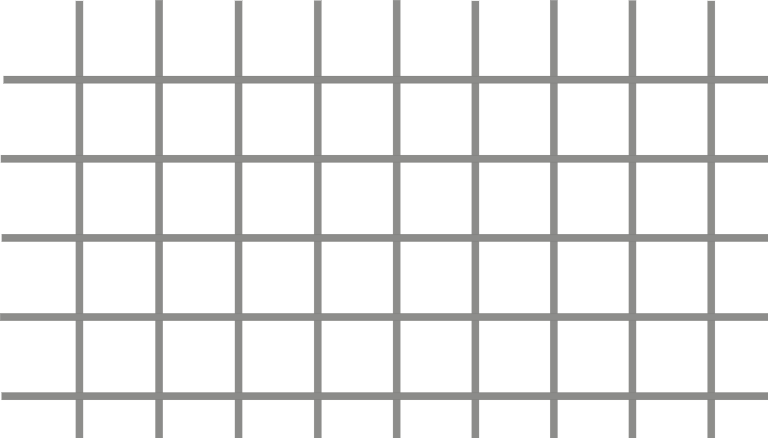
Give the GLSL for this pattern, as a WebGL 2 fragment shader.

```glsl
#version 300 es
precision highp float;
// Square grid of grey bars on white, with slightly uneven spacing and ragged left ends.

#define PITCH 0.1030        // distance between bars, in canvas widths
#define HALF_WIDTH 0.0049   // half the thickness of a bar
#define WANDER 0.0014       // sideways drift of the vertical bars
#define RAGGED 0.0055       // largest gap before a horizontal bar starts
#define TOP_GAP 0.0012      // largest gap above a vertical bar
#define SOFTNESS 0.0018     // least width of a soft edge
#define RIM_SHADE 0.035     // darkening along horizontal bar rims
#define GRAIN 0.012         // tone variation between bars
#define PAPER vec3(1.0)
#define BAR_GREY vec3(0.55, 0.55, 0.542)

uniform vec2 u_resolution;
out vec4 fragColor;

float hash(float n) {
    return fract(sin(n * 127.1 + 3.7) * 43758.5453);
}

// Coverage inside a shape, from its signed distance.
float cover(float dist, float edge) {
    return 1.0 - smoothstep(-0.5 * edge, 0.5 * edge, dist);
}

// Distance to a bar that begins at 'start' along its length.
float barDistance(float across, float along, float start) {
    return max(abs(across) - HALF_WIDTH, start - along);
}

vec3 barColor(float seed) {
    return BAR_GREY + GRAIN * (hash(seed) - 0.5);
}

void main() {
    // Canvas widths, measured from the top left corner.
    vec2 p = vec2(gl_FragCoord.x, u_resolution.y - gl_FragCoord.y) / u_resolution.x;
    float edge = max(SOFTNESS, 1.2 / u_resolution.x);
    vec2 bar = floor(p / PITCH + 0.5);
    vec2 inside = step(0.5, bar);   // no bars on the top and left borders

    // Vertical bars, drifting gently from even spacing.
    float drift = WANDER * sin(0.55 * (bar.x - 1.0));
    float acrossV = p.x - bar.x * PITCH - drift - 0.0004;
    float vertical = barDistance(acrossV, p.y, TOP_GAP * hash(bar.x + 20.0));
    vec3 color = mix(PAPER, barColor(bar.x), inside.x * cover(vertical, edge));

    // Horizontal bars on top, with faintly darker rims.
    float acrossH = p.y - bar.y * PITCH - 0.0008;
    float horizontal = barDistance(acrossH, p.x, RAGGED * hash(bar.y + 50.0));
    float rim = smoothstep(0.6, 0.95, abs(acrossH) / HALF_WIDTH);
    vec3 tone = barColor(bar.y + 80.0) - RIM_SHADE * rim;
    color = mix(color, tone, inside.y * cover(horizontal, edge));

    fragColor = vec4(color, 1.0);
}
```
